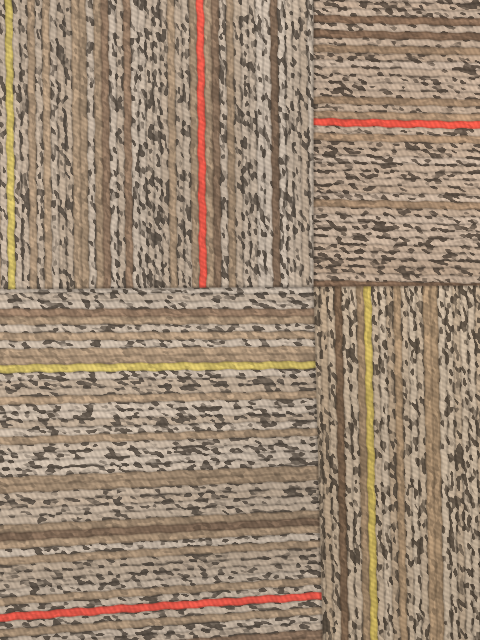
This texture is drawn by a WebGL 2 fragment shader. Its source:

```glsl
#version 300 es
precision highp float;
// Four carpet tiles laid in quarter turns: rows of tufted yarn, flecked or plain,
// with a few red and yellow accent rows. Each tile maps the floor to (along, across)
// row coordinates; soft cellular noise gives the yarn flecks.
uniform vec2 u_resolution;
out vec4 outColor;

const vec3 PALE   = vec3(0.77, 0.71, 0.645);
const vec3 TAN    = vec3(0.63, 0.54, 0.445);
const vec3 BROWN  = vec3(0.51, 0.42, 0.345);
const vec3 FLECK  = vec3(0.37, 0.33, 0.29);
const vec3 RED    = vec3(0.91, 0.36, 0.30);
const vec3 YELLOW = vec3(0.79, 0.71, 0.40);
const float NONE = -999.0;

float hash(vec2 p) {
    return fract(sin(dot(p, vec2(127.1, 311.7))) * 43758.55);
}

// Cellular noise: random cell tones, blended softly across the cell borders.
float softCells(vec2 p) {
    vec2 cell = floor(p);
    vec2 f = p - cell;
    float total = 0.0;
    float weight = 0.0;
    for (int j = -1; j <= 1; j++) {
        for (int i = -1; i <= 1; i++) {
            vec2 o = vec2(i, j);
            vec2 id = cell + o;
            vec2 center = o + vec2(hash(id), hash(id + 57.3));
            float w = exp(-13.0 * length(center - f));
            total += w * hash(id + 19.7);
            weight += w;
        }
    }
    return total / weight;
}

// Colour of one row: accent, plain tan, plain brown or flecked.
vec3 yarn(float row, float tone, float edge, float seed, float redRow, float yellowRow) {
    float kind = hash(vec2(row, seed));
    float shade = hash(vec2(row, seed + 7.0));
    float grain = 0.85 + 0.3 * tone;
    if (abs(row - redRow) < 0.5) return RED * (0.92 + 0.16 * tone);
    if (abs(row - yellowRow) < 0.5) return YELLOW * (0.9 + 0.2 * tone);
    if (kind < 0.25) return TAN * grain * (0.95 + 0.12 * shade);
    if (kind < 0.38) return BROWN * grain * (0.92 + 0.2 * shade);
    float density = 0.17 + 0.17 * shade + 0.16 * edge;
    vec3 base = mix(PALE, TAN, 0.5 * hash(vec2(row, seed + 13.0)));
    return mix(FLECK, base * (0.9 + 0.18 * tone), smoothstep(density - 0.16, density + 0.2, tone));
}

// A tile of parallel rows; q is (along, across), row 0 is centred on across = 0.
vec3 tile(vec2 q, float pitch, float seed, float redRow, float yellowRow) {
    float wobble = 0.05 * sin(q.x * 190.0 + q.y * 70.0) + 0.05 * sin(q.x * 83.0 - q.y * 41.0);
    float v = q.y / pitch + wobble;
    float row = floor(v);
    float f = v - row;
    float edge = smoothstep(0.2, 0.5, 0.5 - abs(f - 0.5));
    float tone = softCells(vec2(q.x * 112.0 + v * 0.75, v * 2.3) + seed * 31.0);
    vec3 lower = yarn(row, tone, edge, seed, redRow, yellowRow);
    vec3 upper = yarn(row + 1.0, tone, edge, seed, redRow, yellowRow);
    vec3 color = mix(lower, upper, smoothstep(0.4, 0.6, f));
    // Slanted twist of the yarn, and the shadow between rows.
    float twist = sin(q.x * 820.0 + v * 5.0);
    return color * (1.0 + 0.045 * twist) * (1.0 - 0.17 * edge);
}

// Darkens a thin band around a joint.
float seamShade(float d) {
    return 1.0 - 0.2 * (1.0 - smoothstep(0.001, 0.005, abs(d)));
}

void main() {
    vec2 p = gl_FragCoord.xy / u_resolution.y;
    p.x *= 0.75 * u_resolution.y / u_resolution.x;

    // Row coordinates of the tiles, with the slight skew of each one.
    vec2 topLeft = vec2(p.y, p.x + 0.011 * (p.y - 1.0) - 0.0135);
    vec2 topRight = vec2(p.x, p.y + 0.02 * (p.x - 0.49) - 0.8095);
    float fan = 0.012 + 0.142 * (0.43 - p.y);
    vec2 bottomLeft = vec2(p.x, p.y - fan * (p.x - 0.5) - 0.430);
    vec2 bottomRight = vec2(p.y, p.x + 0.02 * (p.y - 0.551) - 0.574);

    // Joints between the tiles.
    float dx = p.x - 0.490 - 0.026 * max(0.55 - p.y, 0.0);
    float dy = p.y - 0.548 - 0.008 * p.x;
    float right = smoothstep(-0.0015, 0.0015, dx);
    float top = smoothstep(-0.0015, 0.0015, dy);

    vec3 upper = mix(tile(topLeft, 0.0115, 3.0, 26.0, 0.0),
                     tile(topRight, 0.0115, 11.0, 0.0, NONE) * vec3(0.97, 0.94, 0.92), right);
    vec3 lower = mix(tile(bottomLeft, 0.01165, 5.0, -31.0, 0.0),
                     tile(bottomRight, 0.0115, 8.0, NONE, 0.0) * vec3(1.0, 0.98, 0.94), right);
    vec3 color = mix(lower, upper, top) * seamShade(dx) * seamShade(dy);

    // Uneven light and wear over the floor.
    float light = 1.0 + 0.03 * sin(p.x * 6.0 + p.y * 4.0) + 0.02 * sin(p.y * 11.0 - p.x * 9.0);
    light *= mix(0.95, 1.03, smoothstep(0.0, 0.5, p.y));
    outColor = vec4(clamp(color * light, 0.0, 1.0), 1.0);
}
```
